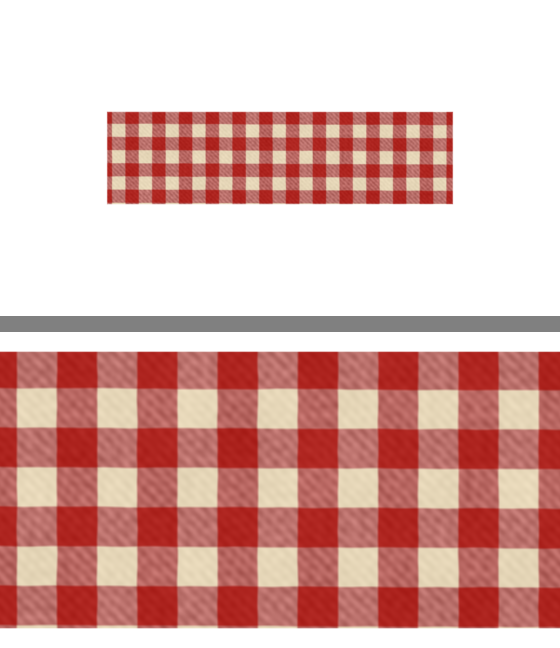
Top: the whole. Bottom: its middle third, enlarged.
A Shadertoy shader for this pattern:

```glsl
// A strip of red and cream gingham cloth lying on a white ground.
// Two sets of soft-edged bands cross: both give red, one gives pink, none gives cream.
// Wrapping gradient noise bends the bands and mottles a fine diagonal weave.

vec2 hashGradient(vec2 cell) {
    float h = fract(sin(dot(cell, vec2(127.1, 311.7))) * 43758.5);
    return vec2(cos(6.2832 * h), sin(6.2832 * h));
}

// Gradient noise on the unit canvas; wraps after a whole number of cells.
float wrapNoise(vec2 uv, vec2 cells) {
    vec2 q = uv * cells;
    vec2 i = floor(q), f = q - i;
    vec2 s = f * f * f * (f * (f * 6.0 - 15.0) + 10.0);
    vec2 o = vec2(0.0, 1.0);
    float a = dot(hashGradient(mod(i, cells)), f);
    float b = dot(hashGradient(mod(i + o.yx, cells)), f - o.yx);
    float c = dot(hashGradient(mod(i + o.xy, cells)), f - o.xy);
    float d = dot(hashGradient(mod(i + o.yy, cells)), f - o.yy);
    return mix(mix(a, b, s.x), mix(c, d, s.x), s.y);
}

// Dyed band over the first half of each period.
float band(float x, float period, float pixel) {
    float d = abs(fract(x / period + 0.25) - 0.5);
    float soft = max(pixel / period, 0.02);
    return 1.0 - smoothstep(0.25 - soft, 0.25 + soft, d);
}

float boxDistance(vec2 p, vec2 halfSize) {
    vec2 d = abs(p) - halfSize;
    return length(max(d, 0.0)) + min(max(d.x, d.y), 0.0);
}

void mainImage(out vec4 fragColor, in vec2 fragCoord) {
    vec2 uv = fragCoord / iResolution.xy;
    vec2 p = uv * vec2(16.0 / 9.0, 1.0);
    float pixel = 1.0 / iResolution.y;

    // Slightly uneven, slightly tilted bands
    vec2 wobble = 0.001 * vec2(wrapNoise(uv, vec2(32.0, 36.0)),
                               wrapNoise(uv + 0.37, vec2(48.0, 18.0)));
    float column = band(p.x - 0.3981 + wobble.x, 0.08495, pixel);
    float row = band(p.y - 0.3586 + 0.004 * (p.x - 0.34) + wobble.y, 0.08333, pixel);

    // Crossing dyed threads
    vec3 cream = vec3(0.90, 0.84, 0.72);
    vec3 red = vec3(0.68, 0.14, 0.12);
    vec3 rowPink = vec3(0.73, 0.44, 0.42);
    vec3 columnPink = vec3(0.72, 0.40, 0.38);
    vec3 cloth = mix(mix(cream, rowPink, row), mix(columnPink, red, row), column);

    // Diagonal weave, strongest where the two thread colours mix
    float mixed = abs(row - column);
    float weave = sin(6.2832 * (uv.x * 128.0 + uv.y * 72.0));
    float grain = wrapNoise(uv, vec2(192.0, 108.0));
    float mottle = wrapNoise(uv, vec2(24.0, 14.0));
    cloth += (0.01 + 0.02 * mixed) * weave + (0.03 + 0.05 * mixed) * grain + 0.025 * mottle;

    // Cut edge of the strip on the white ground
    float edge = boxDistance(p - vec2(0.8889, 0.5), vec2(0.5486, 0.1458));
    float ground = smoothstep(-pixel, pixel, edge);
    fragColor = vec4(mix(cloth, vec3(1.0), ground), 1.0);
}
```
